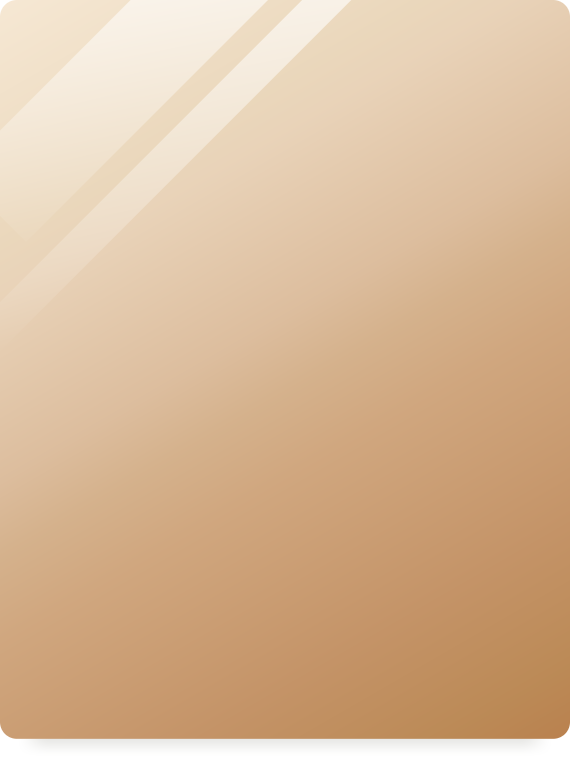
This background is drawn by a WebGL 2 fragment shader. Its source:

```glsl
#version 300 es
precision highp float;
// A glossy bronze card with rounded corners over white, with a soft shadow below.
// A tilted multi-stop gradient fills a rounded box distance function, and two
// diagonal white bands that fade downward form the shine.
uniform vec2 u_resolution;
out vec4 fragColor;

float roundedBox(vec2 p, vec2 halfSize, float radius) {
    vec2 q = abs(p) - halfSize + radius;
    return length(max(q, 0.0)) + min(max(q.x, q.y), 0.0) - radius;
}

// Antialiased coverage of the inside (negative side) of a distance
float coverage(float dist) {
    return clamp(0.5 - dist * u_resolution.y, 0.0, 1.0);
}

// Diagonal band between two values of x + y
float band(vec2 p, float start, float end) {
    float s = p.x + p.y;
    return coverage(max(start - s, s - end) * 0.7071);
}

// Cream to bronze, alternating between rosy and golden tones
vec3 bronze(float t) {
    vec3 c = mix(vec3(0.965, 0.910, 0.831), vec3(0.918, 0.843, 0.735), clamp(t / 0.23, 0.0, 1.0));
    c = mix(c, vec3(0.912, 0.825, 0.722), clamp((t - 0.23) / 0.05, 0.0, 1.0));
    c = mix(c, vec3(0.864, 0.742, 0.618), clamp((t - 0.28) / 0.17, 0.0, 1.0));
    c = mix(c, vec3(0.834, 0.696, 0.550), clamp((t - 0.45) / 0.07, 0.0, 1.0));
    c = mix(c, vec3(0.816, 0.654, 0.498), clamp((t - 0.52) / 0.08, 0.0, 1.0));
    c = mix(c, vec3(0.768, 0.577, 0.404), clamp((t - 0.60) / 0.20, 0.0, 1.0));
    c = mix(c, vec3(0.735, 0.541, 0.339), clamp((t - 0.80) / 0.13, 0.0, 1.0));
    return mix(c, vec3(0.727, 0.506, 0.308), clamp((t - 0.93) / 0.07, 0.0, 1.0));
}

void main() {
    // Units of canvas height, measured down from the top left
    vec2 p = vec2(gl_FragCoord.x, u_resolution.y - gl_FragCoord.y) / u_resolution.y;
    vec2 cardSize = vec2(u_resolution.x / u_resolution.y, 0.962);

    // Card gradient, tilted 30 degrees from vertical
    vec2 direction = vec2(0.5, 0.866);
    vec3 card = bronze(dot(p, direction) / dot(cardSize, direction));

    // Wide band with a square lower end, then the narrow one
    float wide = band(p, 0.170, 0.349) * coverage((p.y - p.x - 0.281) * 0.7071);
    float narrow = band(p, 0.3935, 0.4575);
    card = mix(card, vec3(1.0), wide * 0.58 * max(1.0 - p.y / 0.34, 0.0));
    card = mix(card, vec3(1.0), narrow * 0.62 * max(1.0 - p.y / 0.46, 0.0));

    // Shadow, inset from both sides
    float sideGap = min(p.x, cardSize.x - p.x);
    float shadow = smoothstep(0.02, 0.065, sideGap) * (1.0 - smoothstep(0.955, 0.987, p.y));
    vec3 color = vec3(1.0) - vec3(0.105, 0.105, 0.115) * shadow * step(0.9, p.y);

    float dist = roundedBox(p - cardSize * 0.5, cardSize * 0.5, 0.022);
    // Only the lower edge and the corners need softening
    fragColor = vec4(mix(color, card, coverage(dist)), 1.0);
}
```
